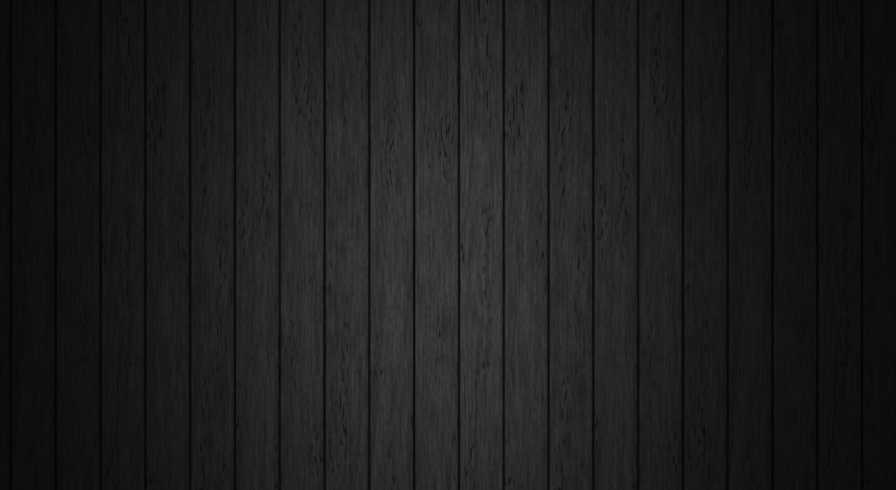
A WebGL 2 fragment shader for this texture:

```glsl
#version 300 es
precision highp float;
// Dark vertical wooden planks with fine straight grain under a soft central light.

uniform vec2 u_resolution;
out vec4 outColor;

const float PLANK_WIDTH = 0.05;
const float FIRST_SEAM = 0.0122;
const float PLANK_CYCLE = 8.0;

float hash(vec2 p) {
  vec3 q = fract(vec3(p.xyx) * 0.1031);
  q += dot(q, q.yzx + 33.33);
  return fract((q.x + q.y) * q.z);
}

vec2 gradient(vec2 cell) {
  float angle = 6.2832 * hash(cell);
  return vec2(cos(angle), sin(angle));
}

// Gradient noise, roughly -0.7 to 0.7
float noise(vec2 p) {
  vec2 i = floor(p);
  vec2 f = p - i;
  vec2 w = f * f * f * (f * (f * 6.0 - 15.0) + 10.0);
  vec2 e = vec2(1.0, 0.0);
  float a = dot(gradient(i), f);
  float b = dot(gradient(i + e), f - e);
  float c = dot(gradient(i + e.yx), f - e.yx);
  float d = dot(gradient(i + e.xx), f - e.xx);
  return mix(mix(a, b, w.x), mix(c, d, w.x), w.y);
}

// Layers of long upright fibres, strongest where they are thin
float fibres(vec2 p, float seed) {
  float sum = 0.0;
  float amplitude = 0.3;
  vec2 scale = vec2(85.0, 4.0);
  for (int i = 0; i < 4; i++) {
    sum += amplitude * noise(p * scale + seed * vec2(37.3, 19.7));
    scale *= vec2(1.65, 2.1);
    amplitude *= 1.2;
  }
  return sum;
}

// Arched growth rings, drawn as contours of a stretched field
float rings(vec2 p, float seed) {
  vec2 q = p * vec2(26.0, 4.0) + seed * 23.3;
  float wobble = noise(p * vec2(160.0, 26.0) + seed * 7.1);
  return sin((noise(q) + p.x * 9.0) * 46.0 + 2.5 * wobble);
}

// Thin dark pores, gathered in upright patches
float pores(vec2 p, float seed) {
  float fleck = noise(p * vec2(330.0, 75.0) + seed * 51.7);
  float patches = noise(p * vec2(60.0, 7.0) + seed * 13.9);
  return smoothstep(0.08, 0.4, fleck) * smoothstep(0.05, 0.4, patches);
}

// Groove between planks; offset is the signed distance to the seam
float groove(float offset, float depth, float pixel) {
  float core = 1.0 - smoothstep(0.0003, 0.001 + pixel, abs(offset));
  float shadow = exp(-abs(offset) / 0.002);
  float bevel = exp(-pow((offset - 0.0034) / 0.0012, 2.0));
  return (1.0 - depth * core) * (1.0 - 0.32 * shadow) + 0.07 * bevel;
}

float spotlight(vec2 uv) {
  vec2 d = uv - vec2(0.49, 0.45);
  return mix(0.04, 0.217, exp(-d.x * d.x / 0.094 - d.y * d.y / 0.6));
}

void main() {
  vec2 uv = gl_FragCoord.xy / u_resolution;
  float pixel = 1.0 / u_resolution.x;
  vec2 p = gl_FragCoord.xy * pixel;

  // Plank layout
  float position = (p.x - FIRST_SEAM) / PLANK_WIDTH;
  float index = floor(position);
  float seed = mod(index, PLANK_CYCLE) + 1.0;
  vec2 local = vec2((position - index) * PLANK_WIDTH, p.y);
  float seam = floor(position + 0.5);
  float seamOffset = (position - seam) * PLANK_WIDTH;

  // Grain
  float heartwood = 1.0 - smoothstep(0.008, 0.02, abs(local.x - 0.018));
  float figure = mix(0.015, 0.035, hash(vec2(seed, 4.0)));
  figure += 0.04 * heartwood * step(abs(seed - 3.0), 0.5);
  float wood = 0.98 + 0.08 * (hash(vec2(seed, 9.0)) - 0.5);
  wood += 0.36 * fibres(local, seed);
  wood += figure * rings(local, seed);
  wood *= 1.0 - 0.38 * pores(local, seed);
  wood += 0.16 * noise(p * vec2(390.0, 140.0));

  // Seams and light
  float depth = mix(0.4, 0.75, hash(vec2(mod(seam, PLANK_CYCLE), 7.0)));
  float tone = spotlight(uv) * wood * groove(seamOffset, depth, pixel);
  outColor = vec4(vec3(max(tone, 0.0)), 1.0);
}
```
